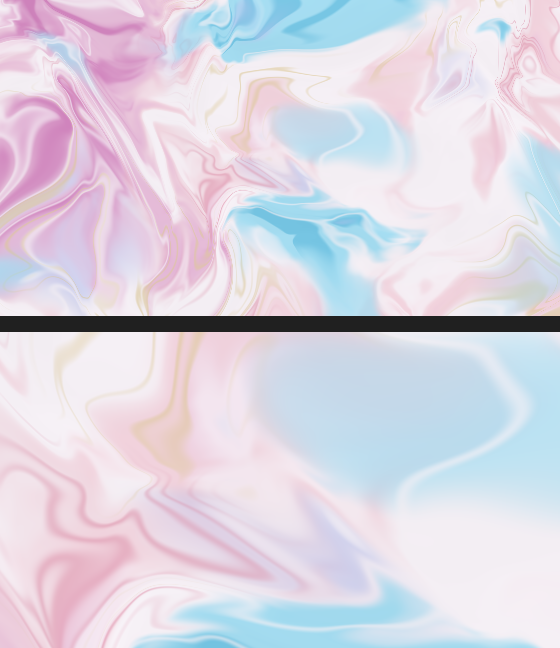
Top: the whole. Bottom: its middle third, enlarged.
Reproduce this texture procedurally as a Shadertoy shader.

```glsl
const vec3 PEARL = vec3(0.96, 0.94, 0.96);
const vec3 BLUSH = vec3(0.94, 0.82, 0.86);
const vec3 LILAC = vec3(0.89, 0.72, 0.84);
const vec3 ORCHID = vec3(0.79, 0.46, 0.71);
const vec3 SKY = vec3(0.64, 0.86, 0.94);
const vec3 AZURE = vec3(0.40, 0.74, 0.87);
const vec3 PERIWINKLE = vec3(0.72, 0.75, 0.92);
const vec3 ROSE = vec3(0.86, 0.56, 0.66);
const vec3 GOLD = vec3(0.86, 0.78, 0.58);

const int WARP_STEPS = 5;
const float WARP_SCALE = 1.7;
const float WARP_AMOUNT = 0.30;
const float BAND_DENSITY = 8.0;

vec2 gradientAt(vec2 cell) {
    vec3 h = fract(cell.xyx * vec3(0.1031, 0.1030, 0.0973));
    h += dot(h, h.yzx + 33.33);
    float angle = 6.2832 * fract((h.x + h.y) * h.z);
    return vec2(cos(angle), sin(angle));
}

// Gradient noise, roughly -0.7 to 0.7
float noise(vec2 p) {
    vec2 i = floor(p), f = p - i;
    vec2 u = f * f * f * (f * (f * 6.0 - 15.0) + 10.0);
    vec2 e = vec2(1.0, 0.0);
    float low = mix(dot(gradientAt(i), f), dot(gradientAt(i + e), f - e), u.x);
    float high = mix(dot(gradientAt(i + e.yx), f - e.yx),
                     dot(gradientAt(i + e.xx), f - e.xx), u.x);
    return mix(low, high, u.y);
}

float fbm(vec2 p) {
    float sum = 0.0, gain = 0.6;
    for (int i = 0; i < 4; i++) {
        sum += gain * noise(p);
        p = mat2(1.6, 1.2, -1.2, 1.6) * p + 7.3;
        gain *= 0.48;
    }
    return sum;
}

// Folds the plane at ever smaller scales, like stirred paint
vec2 stir(vec2 p) {
    float scale = WARP_SCALE, amount = WARP_AMOUNT;
    for (int i = 0; i < WARP_STEPS; i++) {
        vec2 s = p * scale + float(i) * 11.7 + 3.1;
        p += amount * vec2(noise(s), noise(s.yx + 41.3));
        scale *= 1.65;
        amount *= 0.55;
    }
    return p;
}

float pool(vec2 p, vec2 center, vec2 radius) {
    vec2 d = (p - center) / radius;
    return exp(-dot(d, d));
}

float vein(float value, float width) {
    return 1.0 - smoothstep(0.0, width, abs(value));
}

vec3 marble(vec2 p) {
    vec2 q = stir(p);
    float height = fbm(q * 1.5 + 5.0);
    float band = noise(vec2(height * BAND_DENSITY, q.x * 1.6));
    float fineBand = noise(vec2(height * BAND_DENSITY * 2.2 + 9.0, q.y * 2.0));
    float wisp = fbm(q * vec2(3.5, 7.5) + 2.0);

    // Broad pools of paint
    float warm = pool(q, vec2(0.25, 0.87), vec2(0.42, 0.24))
               + pool(q, vec2(0.18, 0.36), vec2(0.34, 0.28))
               + 0.45 * pool(q, vec2(0.62, 0.20), vec2(0.20, 0.22));
    float cool = pool(q, vec2(1.04, 0.28), vec2(0.27, 0.19))
               + pool(q, vec2(0.98, 0.95), vec2(0.28, 0.16))
               + 0.6 * pool(q, vec2(1.50, 0.88), vec2(0.12, 0.15));
    float pale = pool(q, vec2(1.55, 0.52), vec2(0.25, 0.28));

    // Pearl and blush ground
    float blush = smoothstep(-0.12, 0.34, band + 0.7 * wisp + 0.10 - 0.3 * pale);
    vec3 color = mix(PEARL, BLUSH, blush);
    color = mix(color, PERIWINKLE, 0.6 * smoothstep(0.14, 0.42, noise(q * 2.6 + 20.0)));

    // Lilac and orchid folds
    float folds = warm + 0.9 * band + 0.9 * wisp;
    color = mix(color, LILAC, 0.9 * smoothstep(0.30, 0.80, folds));
    color = mix(color, ORCHID, 0.8 * smoothstep(0.70, 1.30, folds + 0.5 * fineBand));

    // Blue pools with darker rims
    float blue = cool + 0.6 * band + 0.4 * wisp;
    color = mix(color, PEARL, 0.75 * smoothstep(0.28, 0.42, blue));
    color = mix(color, SKY, smoothstep(0.42, 0.62, blue));
    color = mix(color, AZURE, 0.75 * smoothstep(0.06, 0.30, fineBand + 0.5 * wisp)
                                   * smoothstep(0.48, 0.75, blue));
    color = mix(color, PERIWINKLE, 0.7 * smoothstep(0.95, 1.2, blue));

    // Thin streaks that follow the folds
    float dry = 1.0 - smoothstep(0.30, 0.50, blue);
    float patches = smoothstep(-0.05, 0.30, noise(q * 2.1 + 13.0));
    color = mix(color, ROSE, 0.50 * dry * patches * vein(fineBand - 0.13, 0.11));
    color = mix(color, GOLD, 0.55 * dry * vein(fineBand + 0.16, 0.09)
                                  * smoothstep(0.0, 0.3, noise(q * 1.9 + 31.0)));
    color = mix(color, SKY, 0.75 * smoothstep(0.22, 0.42, noise(q * vec2(2.2, 3.4) + 47.0)));
    color = mix(color, PEARL, 0.6 * vein(band + 0.08, 0.10));
    return color + 0.035 * wisp;
}

void mainImage(out vec4 fragColor, in vec2 fragCoord) {
    vec2 p = fragCoord / iResolution.y;
    fragColor = vec4(clamp(marble(p), 0.0, 1.0), 1.0);
}
```
